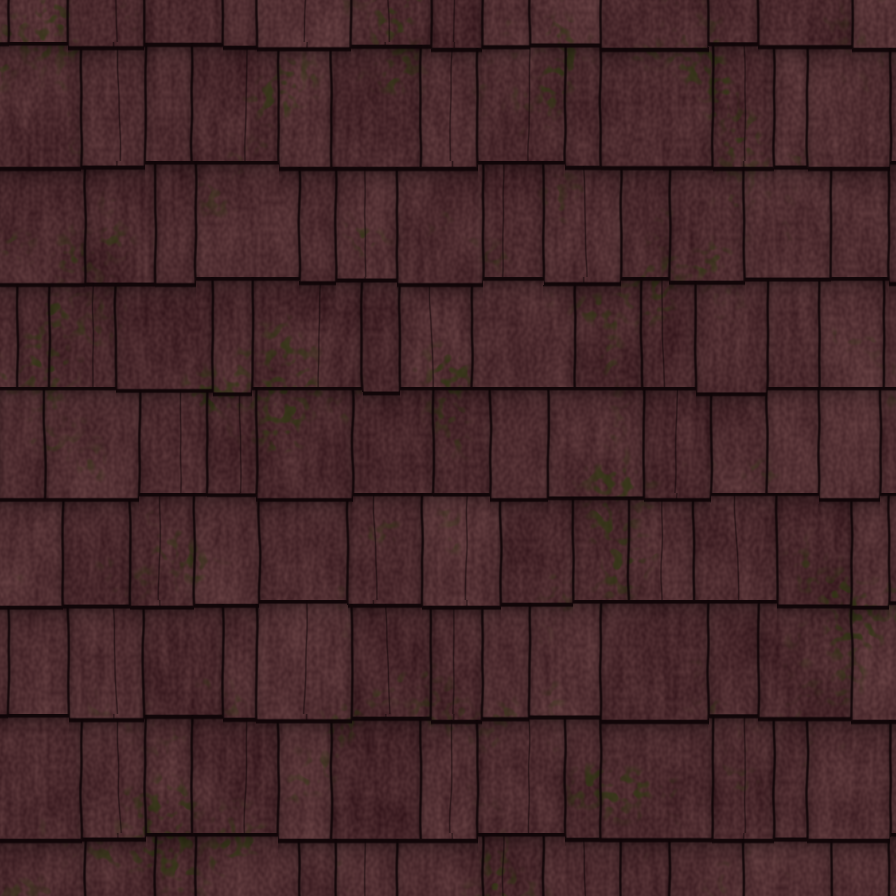
A Shadertoy shader for this texture:

```glsl
// Weathered dark red wooden shingles in overlapping rows, flecked with moss.

const float ROWS = 8.0;        // rows down the canvas
const float COLS = 13.0;       // mean shingles across the canvas
const float ROW_CYCLE = 6.0;   // rows before the layout recurs
const float ROW_SHIFT = 0.417; // part of a row cut off at the top
const float TAU = 6.28319;

const vec3 WOOD_DARK = vec3(0.225, 0.105, 0.125);
const vec3 WOOD_LIGHT = vec3(0.375, 0.230, 0.240);
const vec3 GAP = vec3(0.060, 0.018, 0.028);
const vec3 MOSS = vec3(0.190, 0.225, 0.075);

struct Shingle { float id; float left; float right; };

float hash(vec2 p) {
    return fract(sin(dot(p, vec2(127.1, 311.7))) * 43758.5);
}

vec2 gradient(vec2 cell) {
    float angle = TAU * hash(cell);
    return vec2(cos(angle), sin(angle));
}

// Gradient noise, roughly -0.7 to 0.7
float noise(vec2 p) {
    vec2 i = floor(p), f = p - i;
    vec2 u = f * f * f * (f * (f * 6.0 - 15.0) + 10.0);
    vec2 e = vec2(1.0, 0.0);
    float low = mix(dot(gradient(i), f), dot(gradient(i + e.xy), f - e.xy), u.x);
    float high = mix(dot(gradient(i + e.yx), f - e.yx), dot(gradient(i + e.xx), f - e.xx), u.x);
    return mix(low, high, u.y);
}

float fbm(vec2 p) {
    float sum = 0.0, amp = 1.0;
    for (int i = 0; i < 4; i++) {
        sum += amp * noise(p);
        p = p * 2.03 + 17.3;
        amp *= 0.55;
    }
    return sum;
}

// Shingle of a row at x, bounded by the nearest jittered joints
Shingle findShingle(float x, float row) {
    float seed = mod(row, ROW_CYCLE);
    Shingle s = Shingle(0.0, -1e3, 1e3);
    for (float k = -1.0; k <= 2.0; k++) {
        float cell = floor(x) + k;
        float joint = cell + 0.72 * (hash(vec2(cell, seed + 3.0)) - 0.5);
        if (joint <= x && joint > s.left) {
            s.left = joint;
            s.id = hash(vec2(cell + 40.0, seed * 7.0 + 11.0));
        }
        if (joint > x) s.right = min(s.right, joint);
    }
    return s;
}

// How far a shingle hangs below its row line, in rows
float hangOf(Shingle s) {
    return 0.055 * smoothstep(0.3, 0.7, fract(s.id * 37.0));
}

float lineMask(float dist, float halfWidth, float soft) {
    return 1.0 - smoothstep(halfWidth - soft, halfWidth + soft, abs(dist));
}

// Wood tone: mottling, vertical fibres and fine grit
vec3 woodColor(vec2 p, float id) {
    vec2 q = p + id * 31.0;
    float tone = 0.52 + 0.36 * (id - 0.5);
    tone += 0.30 * fbm(p * 13.0);
    tone += 0.30 * noise(q * vec2(150.0, 13.0));
    tone += 0.22 * noise(q * vec2(70.0, 22.0));
    tone += 0.42 * noise(p * vec2(230.0, 170.0));
    return mix(WOOD_DARK, WOOD_LIGHT, clamp(tone, -0.15, 1.15));
}

float mossMask(vec2 p) {
    float clump = smoothstep(0.12, 0.60, fbm(p * 8.0 + 5.0));
    float fleck = smoothstep(-0.05, 0.40, noise(p * 95.0) + 0.5 * noise(p * 40.0));
    return clump * fleck;
}

void mainImage(out vec4 fragColor, in vec2 fragCoord) {
    vec2 p = fragCoord / iResolution.y;
    float px = 1.0 / iResolution.y;

    // Row coordinate grows downward, with uneven row heights
    float v = (1.0 - p.y) * ROWS - ROW_SHIFT;
    v -= 0.06 * sin(TAU * (v - 0.7) / ROW_CYCLE);
    float row = floor(v);
    float x = p.x * COLS + 0.025 * noise(vec2(p.x * 9.0, p.y * 22.0));

    // The row above overlaps the one below by its hang
    Shingle upper = findShingle(x, row - 1.0);
    float below = v - row - hangOf(upper);
    Shingle s = upper;
    if (below >= 0.0) s = findShingle(x, row);

    vec3 color = woodColor(p, s.id);
    color = mix(color, MOSS, 0.75 * mossMask(p));

    // Slanted hairline cracks on some shingles
    float width = s.right - s.left;
    float crackX = mix(s.left, s.right, 0.3 + 0.4 * fract(s.id * 53.0));
    float lean = 0.12 * (fract(s.id * 91.0) - 0.5) * (v - row);
    float crack = lineMask((x - crackX - lean) / COLS, 0.0007, 0.0006 + 0.5 * px);
    crack *= step(0.62, fract(s.id * 17.0)) * step(0.7, width);
    color = mix(color, GAP, 0.6 * crack);

    // Joints between neighbours, with a soft dark margin
    float toJoint = min(x - s.left, s.right - x) / COLS;
    float joint = lineMask(toJoint, 0.0013, 0.0006 + 0.5 * px);
    color *= 1.0 - 0.25 * exp(-toJoint * 260.0);
    color = mix(color, GAP, 0.85 * joint);

    // Shadow cast by the butt edge onto the row beneath
    float drop = below / ROWS;
    color *= 1.0 - 0.5 * exp(-max(drop, 0.0) * 110.0) * step(0.0, drop);
    float butt = lineMask(drop - 0.0016, 0.0022, 0.0008 + 0.5 * px);
    color = mix(color, GAP, 0.95 * butt);

    fragColor = vec4(color, 1.0);
}
```
